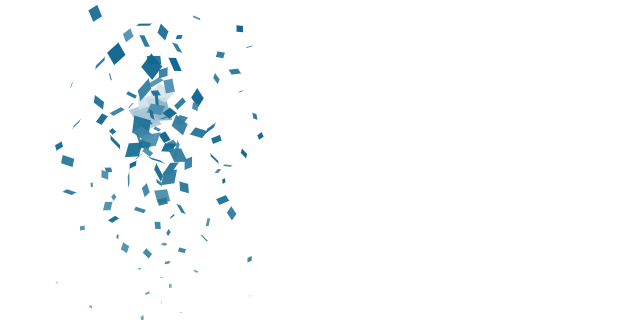
This background is drawn by a Shadertoy shader. Its source:

```glsl
// Blue paper squares tumbling in a loose falling cloud on a white background.

// Four random values in 0..1 from an integer seed.
vec4 hash4(int seed) {
    uvec4 v = uint(seed) * 1664525u + uvec4(1013904223u, 747796u, 289133u, 91648253u);
    v = (v ^ (v >> 16u)) * 2146121005u;
    v = (v ^ (v >> 15u)) * 2221713035u;
    v ^= v >> 16u;
    return vec4(v >> 8u) / 16777216.0;
}

float cross2(vec2 a, vec2 b) {
    return a.x * b.y - a.y * b.x;
}

// Coverage of a tilted square, seen as a skewed parallelogram.
float paperMask(vec2 p, float size, float angle, float tilt, float skew) {
    vec2 axis = vec2(cos(angle), sin(angle));
    vec2 u = size * axis;
    vec2 v = size * (skew * axis + tilt * vec2(-axis.y, axis.x));
    float area = abs(cross2(u, v));
    float d = max((abs(cross2(p, v)) - area) / length(v),
                  (abs(cross2(p, u)) - area) / length(u));
    return clamp(0.5 - d * iResolution.y, 0.0, 1.0);
}

void mainImage(out vec4 fragColor, in vec2 fragCoord) {
    vec2 p = fragCoord / iResolution.y;
    vec3 color = vec3(1.0);

    // Pale sheets behind the core
    for (int i = 0; i < 5; i++) {
        vec4 h = hash4(i + 700);
        vec2 center = vec2(0.455, 0.68) + (h.xy - 0.5) * vec2(0.13, 0.13);
        float mask = paperMask(p - center, 0.027 + 0.01 * h.z, h.w * 6.28, 0.8, 0.2);
        vec3 pale = mix(vec3(0.82, 0.88, 0.91), vec3(0.44, 0.64, 0.74), h.z * h.z);
        color = mix(color, pale, mask * 0.85);
    }

    // Falling pieces, crowded in the core and thinning downwards
    const int COUNT = 118;
    for (int i = 0; i < COUNT; i++) {
        vec4 h = hash4(i + 31);
        vec4 g = hash4(i + 4057);

        float t = 2.0 * (float(i) + h.x) / float(COUNT) - 1.0;
        float y = 0.54 - t * (0.26 + t * (0.06 + 0.22 * t));
        float side = 2.0 * fract(float(i) * 0.618034 + 0.2 * h.y) - 1.0;
        float spread = 0.33 * mix(0.35, 1.0, side * side);
        vec2 center = vec2(0.49 + side * spread, y);

        float size = 0.028 * mix(0.32, 1.0, h.z);
        size *= mix(0.25, 1.0, smoothstep(0.0, 0.55, y)) * (1.0 - 0.35 * side * side);
        float mask = paperMask(p - center, size, h.w * 6.28,
                               mix(0.1, 1.0, g.x), 0.8 * (g.y - 0.5));

        vec3 dark = mix(vec3(0.04, 0.42, 0.55), vec3(0.02, 0.36, 0.54), y);
        vec3 light = mix(vec3(0.27, 0.54, 0.64), vec3(0.36, 0.60, 0.73), y);
        float opacity = mix(0.6, 0.95, smoothstep(0.0, 0.35, y));
        color = mix(color, mix(dark, light, g.z), mask * opacity);
    }

    fragColor = vec4(color, 1.0);
}
```
